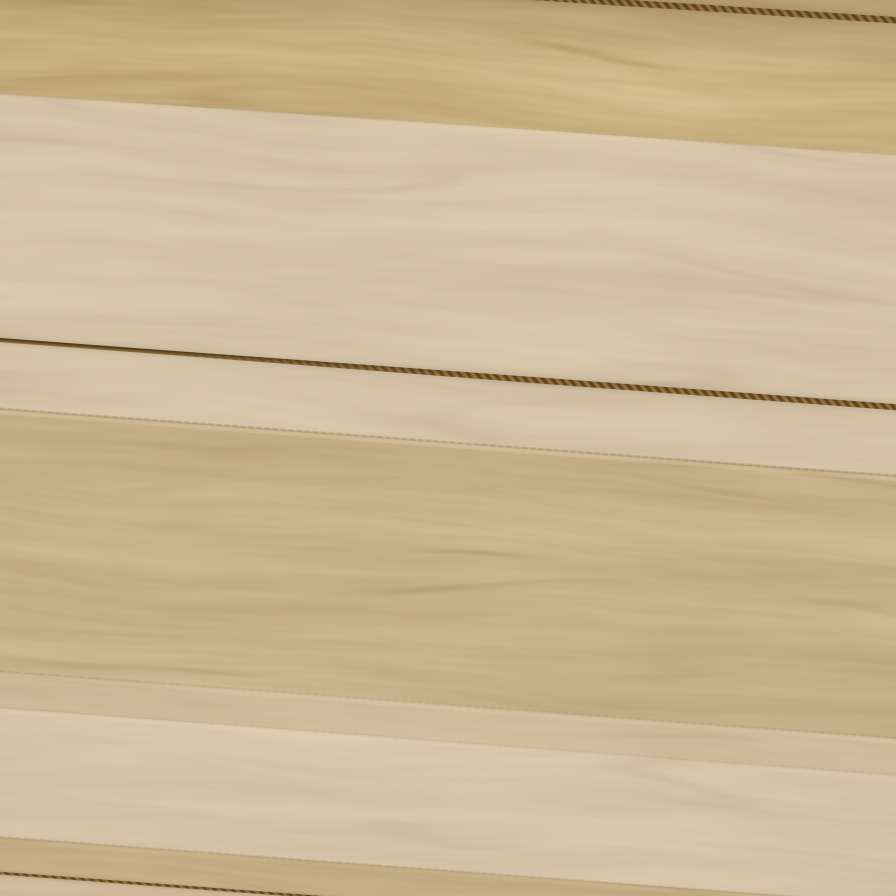
This texture is drawn by a WebGL 2 fragment shader. Its source:

```glsl
#version 300 es
precision highp float;
// Pale and tan wooden boards running at a slight downward tilt, with twisted cords
// and fine seams between them. Boards are stacked along a sheared axis; the grain is
// stretched gradient noise, and each cord is a thin band with slanted strands.
uniform vec2 u_resolution;
out vec4 outColor;

const int EDGES = 6;
const float EDGE[EDGES] = float[](0.105, 0.456, 0.749, 0.790, 0.934, 0.974);
const float SEAM[EDGES] = float[](0.05, 0.32, 0.16, 0.10, 0.16, 0.0);
const vec3 TONE[EDGES + 1] = vec3[](
  vec3(0.775, 0.675, 0.490), vec3(0.835, 0.763, 0.655), vec3(0.780, 0.692, 0.545),
  vec3(0.810, 0.728, 0.600), vec3(0.832, 0.762, 0.652), vec3(0.770, 0.675, 0.520),
  vec3(0.810, 0.715, 0.595));
const float GRAIN[EDGES + 1] = float[](1.5, 0.75, 1.15, 0.8, 0.75, 1.1, 0.8);
const vec3 CORD_DARK = vec3(0.30, 0.21, 0.09);
const vec3 CORD_GOLD = vec3(0.66, 0.51, 0.28);
const vec3 SEAM_SHADE = vec3(0.48, 0.42, 0.32);

vec2 gradient(vec2 cell) {
  vec3 h = fract(cell.xyx * vec3(0.1031, 0.1030, 0.0973));
  h += dot(h, h.yzx + 33.33);
  float angle = 6.2832 * fract((h.x + h.y) * h.z);
  return vec2(cos(angle), sin(angle));
}

// Gradient noise, roughly -0.7 to 0.7
float noise(vec2 p) {
  vec2 i = floor(p), f = fract(p);
  vec2 w = f * f * f * (f * (f * 6.0 - 15.0) + 10.0);
  vec2 e = vec2(1.0, 0.0);
  float low = mix(dot(gradient(i), f), dot(gradient(i + e), f - e), w.x);
  float high = mix(dot(gradient(i + e.yx), f - e.yx), dot(gradient(i + 1.0), f - 1.0), w.x);
  return mix(low, high, w.y);
}

// Brightness change of the wood: broad bands, streaks, fibres and short dark veins
float woodGrain(vec2 p, float seed) {
  p.y += 0.022 * noise(p * vec2(2.2, 5.0) + seed) + 0.004 * noise(p * vec2(9.0, 18.0) + seed);
  float bands = noise(p * vec2(1.2, 17.0) + seed);
  float streaks = noise(p * vec2(3.0, 46.0) + seed * 1.7);
  float fibres = noise(p * vec2(9.0, 150.0) + seed * 2.3);
  float vein = 1.0 - smoothstep(0.0, 0.13, abs(noise(p * vec2(2.0, 24.0) + seed * 3.1)));
  vein *= smoothstep(0.05, 0.4, noise(p * vec2(3.5, 11.0) + seed * 4.7));
  return 0.040 * bands + 0.038 * streaks + 0.020 * fibres - 0.035 * vein;
}

// Coverage of a line of the given half width
float lineMask(float dist, float halfWidth, float pixel) {
  return 1.0 - smoothstep(halfWidth - 0.7 * pixel, halfWidth + 0.7 * pixel, abs(dist));
}

// Lays a twisted cord with a soft shadow over the base colour
vec3 addCord(vec3 base, float x, float dist, float halfWidth, float twist, float pixel) {
  float strand = 0.5 + 0.5 * sin(6.2832 * (x * 95.0 - dist * 80.0));
  vec3 plain = mix(CORD_DARK, CORD_GOLD, smoothstep(-halfWidth, halfWidth, dist) * 0.65);
  vec3 twisted = mix(CORD_DARK, CORD_GOLD, 0.1 + 0.8 * strand);
  float shadow = exp(-pow(dist / (halfWidth * 2.0), 2.0));
  base *= 1.0 - 0.10 * shadow;
  return mix(base, mix(plain, twisted, twist), lineMask(dist, halfWidth, pixel));
}

void main() {
  vec2 uv = gl_FragCoord.xy / u_resolution;
  float pixel = 1.0 / u_resolution.y;
  float depth = 1.0 - uv.y;
  // Distance across the boards; the tilt eases off toward the top
  float across = depth - uv.x * mix(0.064, 0.075, smoothstep(0.0, 0.4, depth));

  // Choose the board
  vec3 color = TONE[0];
  float strength = GRAIN[0];
  float seed = 3.7;
  for (int i = 0; i < EDGES; i++) {
    float past = smoothstep(-pixel, pixel, across - EDGE[i]);
    color = mix(color, TONE[i + 1], past);
    strength = mix(strength, GRAIN[i + 1], past);
    seed += 11.3 * step(EDGE[i], across);
  }

  // Grain and slow shifts in tone
  float shade = strength * woodGrain(vec2(uv.x, across), seed);
  color += shade * vec3(0.95, 1.0, 1.12);
  color += 0.018 * noise(uv * vec2(2.0, 3.0) + 8.0);
  color *= 1.0 - 0.05 * (1.0 - smoothstep(-0.04, 0.05, across));

  // Fine seams with a faint broken line and a pale lower lip
  for (int i = 0; i < EDGES; i++) {
    float dist = across - EDGE[i];
    float broken = 0.75 + 0.25 * sin(uv.x * 700.0);
    color = mix(color, SEAM_SHADE, SEAM[i] * broken * lineMask(dist, 0.0013, pixel));
    color += 0.12 * SEAM[i] * lineMask(dist - 0.004, 0.002, pixel);
  }

  // Cords: the middle one thickens and shows its twist toward the right
  float reveal = smoothstep(0.08, 0.65, uv.x);
  color = addCord(color, uv.x, across + 0.0415, 0.0036, 0.85, pixel);
  color = addCord(color, uv.x, across - 0.3795, mix(0.0023, 0.0034, reveal), reveal * 0.85, pixel);
  color = addCord(color, uv.x, across - 0.9745, 0.0015, 0.7, pixel);

  outColor = vec4(clamp(color, 0.0, 1.0), 1.0);
}
```
